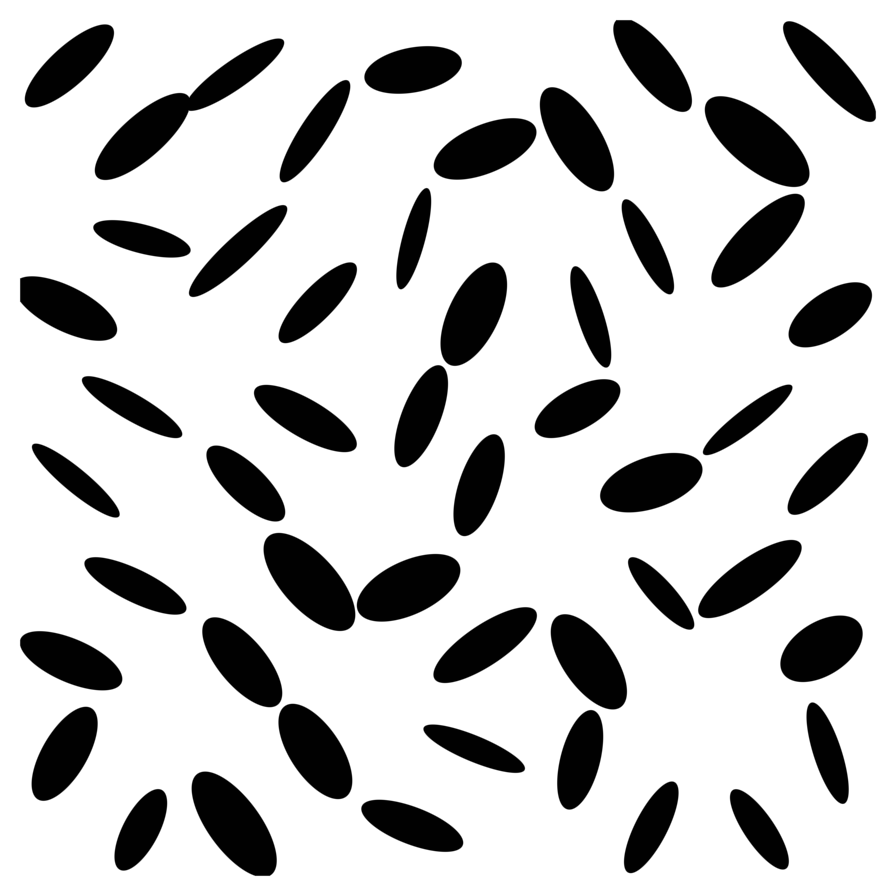
A Shadertoy shader for this pattern:

```glsl
// Black elliptical grains on white, clipped to a square frame with a thin margin.
// Each cell of a 5 x 5 grid holds two nearly parallel grains, side by side on the
// diagonal that crosses their direction; hashes vary place, angle and size.

vec2 hash2(vec2 p) {
    vec3 q = fract(p.xyx * vec3(0.1031, 0.1030, 0.0973));
    q += dot(q, q.yzx + 33.33);
    return fract((q.xx + q.yz) * q.zy);
}

// Approximate signed distance to an ellipse with the given half axes
float ellipseDistance(vec2 p, vec2 halfAxes) {
    p += 1e-5;
    float k = length(p / halfAxes);
    return k * (k - 1.0) / length(p / (halfAxes * halfAxes));
}

// Nearest of the two grains that belong to one cell, in cell units
float grainPair(vec2 p, vec2 cell) {
    vec2 pick = hash2(cell * 7.3 + 11.7);
    float lean = pick.x < 0.5 ? -1.0 : 1.0;
    float nearest = 9.0;
    for (int i = 0; i < 2; i++) {
        float side = float(2 * i - 1);
        vec2 seed = cell * 5.1 + side * 17.3 + 41.0;
        vec2 jitter = hash2(seed) - 0.5;
        vec2 size = hash2(seed + 63.9);
        float turn = hash2(seed + 127.1).x - 0.5;

        // Direction: shared by the pair, with a small turn of its own
        float angle = lean * mix(0.27, 1.34, pick.y) + 0.4 * turn;
        vec2 along = vec2(cos(angle), sin(angle));

        // Upright and level grains are shorter, so neighbours stay apart
        float reach = 0.295 / max(abs(along.x), abs(along.y));
        vec2 halfAxes = vec2(min(mix(0.26, 0.39, size.x), reach),
                             mix(0.065, 0.16, size.y));

        vec2 centre = 0.5 + side * vec2(0.2, -0.2 * lean) + 0.11 * jitter;
        vec2 q = p - centre;
        q = vec2(dot(q, along), dot(q, vec2(-along.y, along.x)));
        nearest = min(nearest, ellipseDistance(q, halfAxes));
    }
    return nearest;
}

void mainImage(out vec4 fragColor, in vec2 fragCoord) {
    float cellSize = 0.191;
    vec2 uv = fragCoord / iResolution.y;
    vec2 grid = (uv - 0.0225) / cellSize;
    vec2 home = floor(grid);

    // Grains of this cell and its neighbours inside the 5 x 5 grid
    float ink = 9.0;
    for (int y = -1; y <= 1; y++) {
        for (int x = -1; x <= 1; x++) {
            vec2 cell = home + vec2(x, y);
            if (cell == clamp(cell, 0.0, 4.0)) {
                ink = min(ink, grainPair(grid - cell, cell));
            }
        }
    }

    // Cut at the frame, then blend over a soft edge
    vec2 fromCentre = abs(grid - 2.5) - 2.5;
    ink = max(ink, max(fromCentre.x, fromCentre.y));
    float soft = 0.85 / (iResolution.y * cellSize);
    vec3 grainBlack = vec3(0.004);
    vec3 paperWhite = vec3(1.0);
    fragColor = vec4(mix(grainBlack, paperWhite, smoothstep(-soft, soft, ink)), 1.0);
}
```
